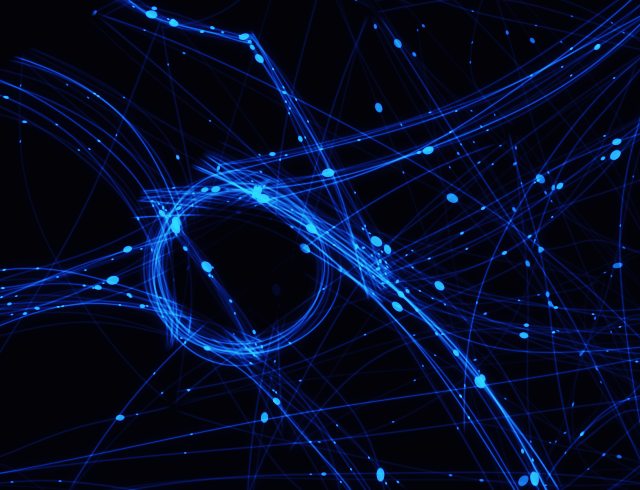
Write a Shadertoy shader that draws this pattern.

```glsl
const float LINE_WIDTH = 0.0019;
const float GLOW_WIDTH = 0.016;
const float GLOW_GAIN = 0.045;
const float BEAD_SIZE = 0.0075;
const float EXPOSURE = 1.5;
const int BUNDLES = 12;
const int BUNDLE_STRANDS = 10;
const int RING_STRANDS = 24;
const int WEB_STRANDS = 95;
const float WEB_NODES = 30.0;
const vec2 VOID_CENTER = vec2(0.485, 0.452);
const vec2 VOID_RADII = vec2(0.150, 0.142);

// Light ramp from empty ground to the hottest knots
const vec3 RAMP[6] = vec3[6](
    vec3(0.006, 0.006, 0.028), vec3(0.02, 0.04, 0.19), vec3(0.02, 0.08, 0.40),
    vec3(0.04, 0.21, 0.70), vec3(0.08, 0.44, 0.90), vec3(0.18, 0.86, 1.0));

// Main bundles: start xy, end xy
const vec4 PATH[BUNDLES] = vec4[BUNDLES](
    vec4(0.40, 0.68, 1.13, -0.03), vec4(0.45, 0.62, 1.33, 0.99),
    vec4(0.20, 1.03, 0.52, 0.92), vec4(0.50, 0.935, 0.80, 0.41),
    vec4(-0.03, 0.375, 0.54, 0.27), vec4(-0.03, 0.37, 0.56, 0.63),
    vec4(-0.03, 0.85, 0.36, 0.29), vec4(0.46, 0.34, 0.79, -0.04),
    vec4(0.28, 0.60, 0.80, 0.42), vec4(0.70, 0.50, 1.34, 0.31),
    vec4(1.34, 0.82, 0.76, 0.42), vec4(0.31, 0.60, 0.53, 0.27));

// Their bend, spread at start, spread at end, gain
const vec4 FORM[BUNDLES] = vec4[BUNDLES](
    vec4(0.085, 0.06, 0.10, 1.2), vec4(-0.075, 0.07, 0.05, 0.9),
    vec4(-0.02, 0.02, 0.02, 0.8), vec4(0.02, 0.02, 0.07, 0.7),
    vec4(0.06, 0.08, 0.04, 0.9), vec4(-0.03, 0.07, 0.06, 0.8),
    vec4(0.14, 0.14, 0.05, 0.8), vec4(0.02, 0.10, 0.15, 1.0),
    vec4(0.065, 0.05, 0.06, 0.9), vec4(-0.08, 0.07, 0.14, 0.8),
    vec4(0.04, 0.22, 0.05, 0.7), vec4(0.01, 0.01, 0.02, 0.35));

float hash(float n) {
    return fract(sin(n * 12.9898) * 43758.5453);
}

// Bell-like random value in -1..1
float spreadHash(float n) {
    return hash(n) + hash(n + 0.37) - 1.0;
}

float strandGain(float seed) {
    return mix(0.13, 1.0, pow(hash(seed + 0.71), 3.0));
}

// Sharp core with a soft halo
float filament(float d, float pixel) {
    float core = d / max(LINE_WIDTH, 0.6 * pixel);
    float halo = d / GLOW_WIDTH;
    return exp(-core * core) + GLOW_GAIN * exp(-halo * halo);
}

// Bent thread from a to b carrying two beads
float strand(vec2 p, vec2 a, vec2 b, float bend, float gain, float seed, float pixel) {
    float span = length(b - a);
    if (span < 0.05) return 0.0;
    vec2 dir = (b - a) / span;
    vec2 q = p - a;
    float t = dot(q, dir) / span;
    if (t < 0.0 || t > 1.0) return 0.0;
    float phase = 9.0 * t + 6.28 * hash(seed);
    float offset = 4.0 * bend * t * (1.0 - t) + 0.005 * sin(phase);
    float slope = (4.0 * bend * (1.0 - 2.0 * t) + 0.045 * cos(phase)) / span;
    float d = (dot(q, vec2(-dir.y, dir.x)) - offset) * inversesqrt(1.0 + slope * slope);
    if (abs(d) > 0.04) return 0.0;
    float light = gain * filament(d, pixel);
    for (float k = 1.0; k < 3.0; k++) {
        float along = (t - hash(seed + k * 0.13)) * span;
        float radius = 0.001 + BEAD_SIZE * pow(hash(seed + k * 0.29), 6.0);
        float bead = length(vec2(along * 0.7, d)) - radius;
        light += 1.6 * (1.0 - smoothstep(-0.5 * pixel, pixel, bead));
        light += 12.0 * radius * exp(-max(bead, 0.0) * 220.0);
    }
    return light * smoothstep(0.0, 0.03, min(t, 1.0 - t));
}

float bundle(vec2 p, int id, float pixel) {
    vec2 a = PATH[id].xy, b = PATH[id].zw;
    vec4 form = FORM[id];
    vec2 across = normalize(vec2(a.y - b.y, b.x - a.x));
    float light = 0.0;
    for (int i = 0; i < BUNDLE_STRANDS; i++) {
        float seed = float(id * BUNDLE_STRANDS + i) + 3.0;
        vec2 start = a + across * form.y * spreadHash(seed + 0.11);
        vec2 end = b + across * form.z * spreadHash(seed + 0.23);
        float bend = form.x + 0.3 * (form.y + form.z) * spreadHash(seed + 0.53);
        light += strand(p, start, end, bend, form.w * strandGain(seed), seed, pixel);
    }
    return light;
}

// Partial ellipses wound around the dark opening
float ring(vec2 p, float pixel) {
    float light = 0.0;
    for (int i = 0; i < RING_STRANDS; i++) {
        float seed = float(i) + 301.0;
        vec2 q = p - VOID_CENTER - 0.02 * vec2(spreadHash(seed), spreadHash(seed + 0.5));
        vec2 radii = VOID_RADII * (1.02 + 0.3 * vec2(hash(seed + 0.2), hash(seed + 0.4)));
        float k = length(q / radii);
        float d = (k - 1.0) * k / max(length(q / (radii * radii)), 0.001);
        float arc = cos(atan(q.y, q.x) - 6.28 * hash(seed + 0.6));
        light += 0.8 * strandGain(seed) * filament(d, pixel) * smoothstep(-0.6, 0.5, arc);
    }
    return light;
}

vec2 webNode(float id) {
    return vec2(hash(id + 0.17), hash(id + 0.61)) * vec2(1.7, 1.4) - 0.2;
}

// Loose threads joining scattered nodes
float web(vec2 p, float pixel) {
    float light = 0.0;
    for (int i = 0; i < WEB_STRANDS; i++) {
        float seed = float(i) + 501.0;
        vec2 jitter = 0.025 * vec2(spreadHash(seed + 0.3), spreadHash(seed + 0.8));
        vec2 a = webNode(floor(WEB_NODES * hash(seed + 0.05))) + jitter;
        vec2 b = webNode(floor(WEB_NODES * hash(seed + 0.45))) - jitter;
        light += strand(p, a, b, 0.15 * spreadHash(seed + 0.9), 0.65 * strandGain(seed), seed, pixel);
    }
    return light;
}

vec3 lightColor(float light) {
    float s = 5.0 * (1.0 - exp(-EXPOSURE * light));
    int i = min(int(s), 4);
    return mix(RAMP[i], RAMP[i + 1], s - float(i));
}

void mainImage(out vec4 fragColor, in vec2 fragCoord) {
    float pixel = 1.0 / iResolution.y;
    vec2 p = fragCoord * pixel;
    vec2 fromVoid = p - VOID_CENTER;
    float outside = smoothstep(0.85, 1.05, length(fromVoid / VOID_RADII));
    float centerFade = mix(0.5, 1.0, exp(-3.0 * dot(fromVoid, fromVoid)));

    float light = (web(p, pixel) * centerFade + ring(p, pixel)) * mix(0.06, 1.0, outside);
    for (int i = 0; i < BUNDLES; i++)
        light += bundle(p, i, pixel) * (i == BUNDLES - 1 ? 1.0 : mix(0.15, 1.0, outside));
    fragColor = vec4(lightColor(light), 1.0);
}
```
